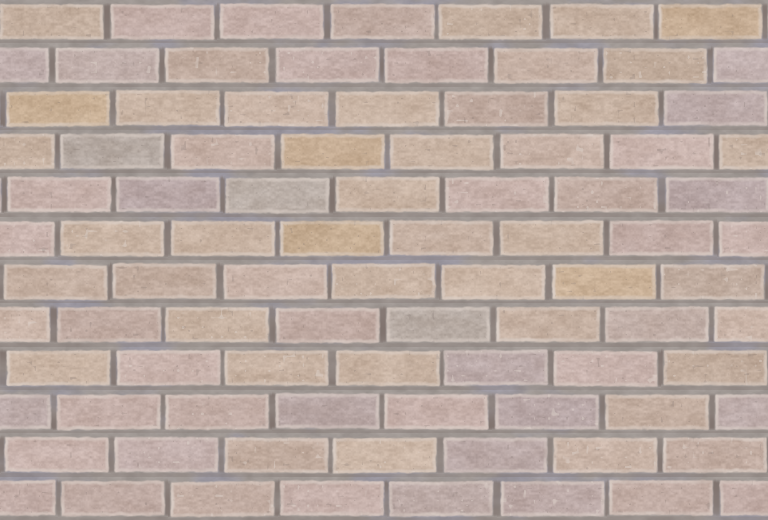
Give the GLSL for this texture, as a WebGL 2 fragment shader.

```glsl
#version 300 es
precision highp float;
// Weathered pale pink and tan brick wall in running bond with grey mortar.
uniform vec2 u_resolution;
out vec4 outColor;

const vec2 REPEATS = vec2(7.0, 12.0);        // bricks across, courses up
const vec2 JOINT = vec2(0.075, 0.098);       // half joint widths, in course heights
const vec3 PINK = vec3(0.765, 0.680, 0.655);
const vec3 TAN = vec3(0.775, 0.693, 0.630);
const vec3 MAUVE = vec3(0.725, 0.660, 0.660);
const vec3 OCHRE = vec3(0.790, 0.690, 0.580);
const vec3 ASH = vec3(0.700, 0.660, 0.625);
const vec3 CHALK = vec3(0.860, 0.815, 0.785);
const vec3 MORTAR = vec3(0.625, 0.595, 0.578);
const vec3 MORTAR_BLUE = vec3(0.605, 0.590, 0.625);
const vec3 SHADOW = vec3(0.505, 0.455, 0.435);

float hash(vec2 p) {
    vec3 q = fract(p.xyx * vec3(0.1031, 0.1030, 0.0973));
    q += dot(q, q.yzx + 33.33);
    return fract((q.x + q.y) * q.z);
}

float noise(vec2 p) {
    vec2 i = floor(p), f = fract(p);
    f = f * f * (3.0 - 2.0 * f);
    float low = mix(hash(i), hash(i + vec2(1, 0)), f.x);
    float high = mix(hash(i + vec2(0, 1)), hash(i + vec2(1, 1)), f.x);
    return mix(low, high, f.y);
}

float fbm(vec2 p) {
    float sum = 0.0, gain = 0.5;
    for (int i = 0; i < 4; i++) {
        sum += gain * noise(p);
        p = p * 2.03 + 17.3;
        gain *= 0.5;
    }
    return sum / 0.9375;
}

float roundBox(vec2 p, vec2 halfSize, float radius) {
    vec2 d = abs(p) - halfSize + radius;
    return length(max(d, 0.0)) + min(max(d.x, d.y), 0.0) - radius;
}

// Base colour of one fired brick, chosen by its cell.
vec3 brickTint(vec2 id) {
    float kind = hash(id + 3.7);
    vec3 tint = mix(PINK, TAN, smoothstep(0.2, 0.8, hash(id + 11.1)));
    tint = mix(tint, MAUVE, 0.85 * smoothstep(0.70, 0.82, kind));
    tint = mix(tint, ASH, 0.8 * step(0.92, kind));
    tint = mix(tint, OCHRE, 0.85 * step(kind, 0.09));
    return tint + 0.045 * (hash(id + 29.0) - 0.5);
}

// Brick face with blotches, grain, chalk flecks and dark pits.
vec3 brickFace(vec2 p, vec2 id) {
    vec2 own = p + 13.0 * id;
    vec3 col = brickTint(id);
    col += (fbm(own * vec2(2.0, 3.5)) - 0.5) * vec3(0.09, 0.10, 0.11);
    col += 0.065 * (noise(own * vec2(10.0, 18.0)) - 0.5);
    col += 0.035 * (noise(own * 26.0) - 0.5);
    float fleck = smoothstep(0.86, 0.97, noise(own * 9.0)) * step(0.55, hash(id + 41.0));
    float pit = smoothstep(0.88, 0.98, noise(own * 11.0 + 50.0));
    col = mix(col, CHALK, 0.5 * fleck);
    return mix(col, SHADOW, 0.25 * pit);
}

// Grey mortar, darkest in the upright joints and below each brick.
vec3 mortarFace(vec2 p, vec2 local, vec2 halfSize) {
    vec3 col = mix(MORTAR, MORTAR_BLUE, smoothstep(0.50, 0.75, fbm(p * vec2(0.6, 1.2))));
    col += 0.10 * (fbm(p * vec2(4.0, 7.0)) - 0.5);
    float upright = smoothstep(-0.02, 0.05, abs(local.x) - halfSize.x)
                  * (1.0 - smoothstep(-0.06, 0.06, abs(local.y) - halfSize.y));
    float under = smoothstep(0.0, 0.05, -local.y - halfSize.y);
    float depth = max(0.8 * upright, 0.35 * under);
    return mix(col, SHADOW, depth * (0.5 + 0.8 * noise(p * vec2(1.7, 2.3))));
}

void main() {
    vec2 uv = gl_FragCoord.xy / u_resolution;
    vec2 cell = vec2(u_resolution.x / u_resolution.y * REPEATS.y / REPEATS.x, 1.0);
    vec2 p = uv * REPEATS * cell;            // one unit is one course height
    float pixel = REPEATS.y / u_resolution.y;

    // Running bond: alternate courses shift by half, with a slight drift.
    vec2 grid = uv * REPEATS;
    float course = floor(grid.y);
    grid.x += 0.5 * (1.0 - mod(course, 2.0)) + 0.06 * (hash(vec2(course, 5.0)) - 0.6);
    vec2 id = vec2(mod(floor(grid.x), REPEATS.x), course);
    vec2 local = (fract(grid) - 0.5) * cell;

    // Each brick is laid slightly off centre and has worn edges.
    local += (vec2(hash(id + 7.0), hash(id + 19.0)) - 0.5) * vec2(0.05, 0.035);
    local.y += 0.016 * (hash(id + 23.0) - 0.5) * local.x;
    vec2 halfSize = 0.5 * cell - JOINT;
    float d = roundBox(local, halfSize, 0.035);
    d += 0.030 * (noise(p * 5.0) - 0.5) + 0.014 * (noise(p * 15.0) - 0.5);

    // Pale rim, strongest on the left end.
    float rim = smoothstep(-0.11, -0.04, d);
    float left = smoothstep(0.10, 0.03, local.x + halfSize.x);
    float wear = 0.25 + 0.45 * noise(p * vec2(2.2, 4.0) + 9.0) + 0.30 * left * hash(id + 31.0);
    vec3 brick = mix(brickFace(p, id), CHALK, rim * wear);

    float edge = max(pixel, 0.028);
    vec3 col = mix(brick, mortarFace(p, local, halfSize), smoothstep(-edge, edge, d));
    outColor = vec4(clamp(col, 0.0, 1.0), 1.0);
}
```
